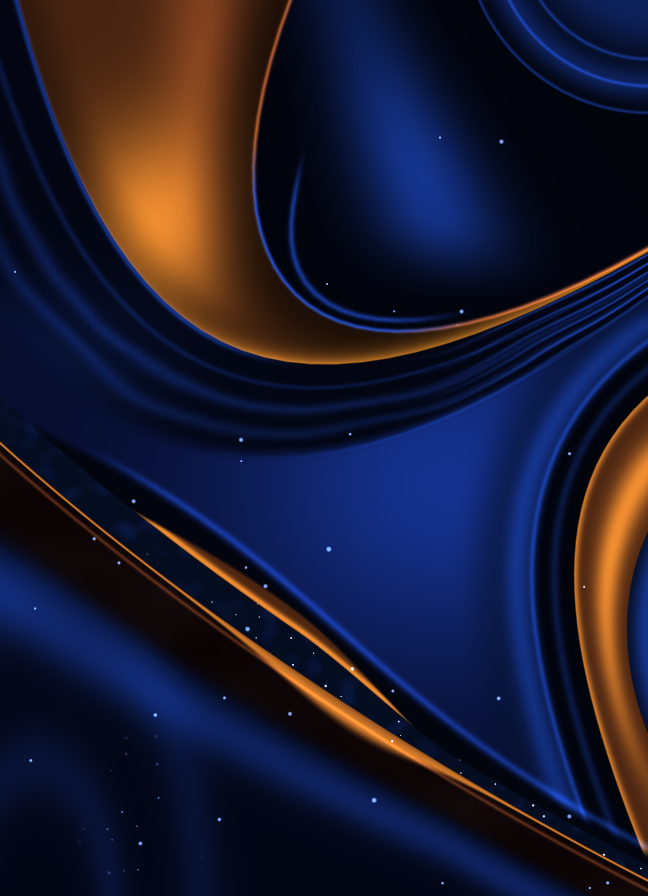
Reproduce this background procedurally as a Shadertoy shader.

```glsl
// Folds of midnight-blue and molten-gold liquid, sprinkled with stardust.
// Signed distances to cubic curves split the canvas into shaded sheets.

vec2 hash(vec2 c) {
  return fract(sin(c * mat2(127.1, 311.7, 269.5, 183.3)) * 43758.5);
}

float corner(vec2 c, vec2 f, vec2 o) { return dot(hash(c + o) * 2. - 1., f - o); }

float gradientNoise(vec2 p) {
  vec2 c = floor(p), f = p - c, u = f * f * (3. - 2. * f);
  return mix(mix(corner(c, f, vec2(0)), corner(c, f, vec2(1, 0)), u.x),
    mix(corner(c, f, vec2(0, 1)), corner(c, f, vec2(1)), u.x), u.y);
}

// Signed distance to a cubic curve; positive below one that runs rightward
float curve(vec2 p, mat4x2 k) {
  float best = 9., side = 1.;
  vec2 a = k[0];
  for (int i = 1; i <= 30; i++) {
    float t = float(i) / 30., u = 1. - t;
    vec2 b = k * vec4(u*u*u, 3.*u*u*t, 3.*u*t*t, t*t*t), e = b - a, w = p - a;
    float d = length(w - e * clamp(dot(w, e) / dot(e, e), 0., 1.));
    if (d < best) { best = d; side = sign(e.x * w.y - e.y * w.x); }
    a = b;
  }
  return best * side;
}

float glow(float d, float width) { return exp(-d * d / (width * width)); }

float spot(vec2 d, vec2 size) { return glow(length(d / size), 1.); }

// Smooth step that may also run downward
float ramp(float a, float b, float x) {
  x = clamp((x - a) / (b - a), 0., 1.);
  return x * x * (3. - 2. * x);
}

float inside(float d) { return ramp(-1., 1., d * iResolution.y); }

// Small round grains, one candidate per cell
float dust(vec2 p, float chance) {
  vec2 c = floor(p), k = hash(c + 7.3);
  float r = .07 + .1 * k.y;
  return step(k.x, chance) * ramp(r, r * .3, length(p - c - .25 - .5 * hash(c)));
}

void mainImage(out vec4 fragColor, in vec2 fragCoord) {
  // Units of canvas height, measured from the top left
  vec2 p = vec2(fragCoord.x, iResolution.y - fragCoord.y) / iResolution.y;
  float x = p.x, y = p.y, grain = gradientNoise(p * vec2(9, 13));
  vec3 blue = vec3(.08, .21, .56), amber = vec3(.86, .54, .16);
  vec3 rust = vec3(.3, .15, .07), ink = vec3(.01, .02, .07);

  float sheet = curve(p, mat4x2(.01, -.04, .13, .46, .335, .51, .76, .26));
  float lens = curve(p, mat4x2(.34, -.04, .18, .34, .37, .495, .76, .255));
  float outer = curve(p, mat4x2(.75, .42, .58, .54, .638, .757, .725, .97));
  float inner = curve(p, mat4x2(.75, .55, .68, .64, .687, .77, .75, .87));
  float seam = curve(p, mat4x2(-.03, .465, .2, .68, .5, .87, .76, 1));
  float shore = curve(p, mat4x2(-.03, .44, .38, .615, .36, .765, .76, .965));

  // Open blue field, with channels wrapping the golden loop
  vec3 col = ink * 2.5 + blue * .68 * spot(p - vec2(.5, .54), vec2(.24, .2));
  col = mix(col, blue * .35, .75 * ramp(.14, .07, outer));
  col += blue * .5 * glow(outer - .064, .014);
  col = mix(col, ink * .7, ramp(.05, .035, outer));
  col += blue * (.6 * glow(outer - .047, .003) + .35 * glow(outer - .022, .005));

  // Dark pleats, drawn together toward the right
  float pleat = sheet / mix(.155, .045, x / .72), wave = pleat + .12 * grain;
  float shine = .3 * spot(p - vec2(0, .41), vec2(.16, .09)) + .3 * glow(pleat - .26, .025);
  shine += .35 * glow(wave - .5, .06) + .28 * glow(wave - .75, .06);
  shine += .9 * ramp(.42, .72, x) * pow(.5 + .5 * sin(pleat * 34. + grain * 5.), 4.);
  col = mix(col, ink + blue * shine, ramp(1.08, .85, pleat));
  col += blue * .3 * glow(pleat - 1., .025) * ramp(.2, .5, x);

  // Golden sheet with a hot spot, a pale streak and a lit lower rim
  vec3 gold = rust * (.9 + .8 * spot(p - vec2(.23, .05), vec2(.05, .17)));
  gold += amber * .62 * spot(p - vec2(.165, .265), vec2(.085, .1));
  gold += amber * .2 * spot(p - vec2(.19, .2), vec2(.1));
  gold *= mix(.4, 1., ramp(0., .085, lens)) * mix(.7, 1., ramp(0., .05, -sheet));
  gold += amber * .75 * exp(-abs(sheet) / .009) * ramp(.13, .32, x);
  float onGold = inside(-sheet) * inside(lens);
  col = mix(col, gold, onGold);
  col += blue * .8 * glow(sheet - .002, .003) * ramp(.35, .2, x);

  // Black lens with a broad blue sheen, an inner arc and corner rings
  float sheen = glow(x - .39 - .4 * y, .055 + .07 * y) * ramp(.35, .24, y);
  sheen *= .4 + .6 * glow(y - .2, .13);
  float arc = lens + mix(.055, .012, ramp(.15, .36, y));
  sheen += glow(arc, .003) * ramp(.16, .23, y) * ramp(.54, .42, x);
  float r = length(p - vec2(.725, -.08));
  float rings = .5 * glow(r - .175, .018) + .55 * glow(r - .09, .05);
  for (float e = .146; e < .21; e += .03) rings += .65 * glow(r - e, .002);
  sheen = mix(sheen * .9, rings, inside(.208 - r));
  col = mix(col, ink * .7 + blue * sheen, inside(-lens));
  float cool = ramp(.14, .24, y) * ramp(.55, .42, x);
  col += mix(rust * 2., blue * 1.2, cool) * glow(lens, .0022);

  // Golden loop around a blue core
  float across = -outer / max(inner - outer, .001);
  float lit = .75 * glow(across - .58, .22) * ramp(1., .6, y) + .6 * glow(outer, .005);
  col = mix(col, rust + amber * lit, inside(-outer) * inside(inner));
  col = mix(col, blue * (.35 + .6 * ramp(0., .02, -inner)), inside(-inner));

  // Shadowed shore, tapering golden ribbon, speckled belt
  float up = -seam - mix(.037, .014, ramp(.33, .52, x));
  float swell = .021 * sin(3.14 * clamp((x - .14) / .33, 0., 1.));
  col = mix(col, ink * .8, ramp(0., .012, shore));
  col += blue * .6 * glow(shore, .004) * ramp(.08, .2, x);
  col = mix(col, rust + amber * .75 * glow(up - .003, .004), inside(up) * ramp(0., .005, swell - up));
  vec3 belt = blue * (.22 + .5 * max(0., gradientNoise(p * 45.)));
  belt += .8 * dust(p * 75., .22) * ramp(.1, .35, x);
  col = mix(col, belt, inside(-up) * inside(-seam));

  // Lower depths: blue swell, soft domes, brown shadow, golden lip
  float depth = seam / mix(.085, .05, min(x * 2., 1.));
  float dome = length((p - vec2(.04, 1.02)) / vec2(.105, .21));
  float haze = .5 * glow(depth - 1.5, .42) + .22 * glow(dome - .8, .2);
  vec3 deep = ink * 1.2 + blue * (haze + .2 * glow(dome - 1.75, .25));
  deep = mix(deep, vec3(.055, .022, .025) + .03 * grain, ramp(1.15, .7, depth));
  float lip = .003 + .02 * glow(x - .39, .1);
  deep = mix(deep, rust + amber * .6 * glow(seam - lip * .5, lip * .6), ramp(lip * 1.2, lip * .6, seam));
  col = mix(col, deep + rust * glow(seam - .011, .002), inside(seam));

  // Scattered stars, kept off the golden sheet
  float stars = dust(p * 42., .03);
  stars += .7 * dust(p * 60. + 3.1, .12) * spot(p - vec2(.16, .92), vec2(.05, .08));
  col += vec3(.5, .65, .95) * stars * (1. - onGold);
  fragColor = vec4(clamp(col, 0., 1.), 1);
}
```
